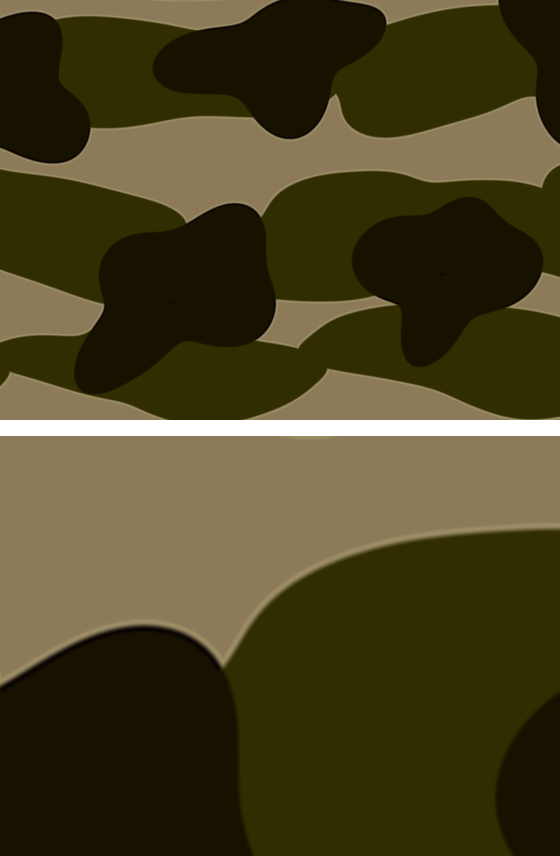
Top, the full canvas; bottom, a detail of the centre.
Write a Shadertoy shader that draws this pattern.

```glsl
// Woodland camouflage: lobed black patches over flowing olive bands on tan cloth.

const vec3 TAN       = vec3(0.55, 0.48, 0.35);
const vec3 TAN_RIM   = vec3(0.61, 0.55, 0.40);
const vec3 OLIVE     = vec3(0.19, 0.18, 0.00);
const vec3 BLACK     = vec3(0.09, 0.07, 0.00);
const vec3 BLACK_RIM = vec3(0.04, 0.02, 0.01);

// All lengths are fractions of the canvas height.
const float SOFTNESS    = 0.0028;
const float RIM_WIDTH   = 0.0065;
const float WARP_AMOUNT = 0.045;
const float WARP_SCALE  = 2.6;
const float JITTER      = 0.30;
const float SIZE_SPREAD = 0.16;
const float TAU         = 6.2831853;

struct Layer {
    vec2 cell;    // spacing of the patches
    vec2 radius;  // mean half width and half height
    vec3 lobes;   // strength of the 2, 3 and 4 lobed waves
    float tilt;   // range of the random rotation
    float seed;
};

const Layer OLIVE_LAYER = Layer(vec2(0.78, 0.33), vec2(0.39, 0.132),
                                vec3(0.10, 0.15, 0.12), 0.24, 17.0);
const Layer BLACK_LAYER = Layer(vec2(0.70, 0.55), vec2(0.225, 0.178),
                                vec3(0.12, 0.14, 0.18), 1.60, 5.0);

vec3 hash3(vec2 id, float seed) {
    vec3 h = fract(vec3(id, seed) * vec3(0.1031, 0.1030, 0.0973));
    h += dot(h, h.yxz + 33.33);
    return fract((h.xxy + h.yxx) * h.zyx);
}

float noise(vec2 p, float seed) {
    vec2 i = floor(p), f = fract(p);
    vec2 u = f * f * f * (f * (f * 6.0 - 15.0) + 10.0);
    float low  = mix(hash3(i, seed).x, hash3(i + vec2(1, 0), seed).x, u.x);
    float high = mix(hash3(i + vec2(0, 1), seed).x, hash3(i + vec2(1, 1), seed).x, u.x);
    return mix(low, high, u.y);
}

// Lobed outline around the origin, negative inside.
float patchShape(vec2 q, vec3 lobes, vec3 phase) {
    float angle = atan(q.y, q.x + 1e-5);
    vec3 waves = cos(vec3(2.0, 3.0, 4.0) * angle + TAU * phase);
    return length(q) - 1.0 - dot(lobes, waves);
}

// Union of patches scattered over staggered rows.
float patchField(vec2 p, Layer layer) {
    vec2 warp = vec2(noise(p * WARP_SCALE, layer.seed + 1.0),
                     noise(p * WARP_SCALE, layer.seed + 2.0)) - 0.5;
    p += 2.0 * WARP_AMOUNT * warp;
    float field = 1e3;
    for (int j = -1; j <= 1; j++) {
        float row = floor(p.y / layer.cell.y) + float(j);
        float stagger = 0.5 * mod(row, 2.0);
        float column = floor(p.x / layer.cell.x - stagger);
        for (int i = -1; i <= 1; i++) {
            vec2 id = vec2(column + float(i), row);
            vec3 place = hash3(id + 40.0, layer.seed) - 0.5;
            vec3 phase = hash3(id + 90.0, layer.seed + 3.0);
            vec2 centre = (id + 0.5 + vec2(stagger, 0.0) + JITTER * place.xy) * layer.cell;
            float turn = layer.tilt * place.z;
            float c = cos(turn), s = sin(turn);
            vec2 q = mat2(c, -s, s, c) * (p - centre);
            q /= layer.radius * (1.0 + SIZE_SPREAD * (phase.x - 0.5));
            field = min(field, patchShape(q, layer.lobes, phase) * layer.radius.y);
        }
    }
    return field;
}

// Field divided by its slope: true distance close to the outline.
float edgeDistance(vec2 p, Layer layer) {
    const float STEP = 0.001;
    float d = patchField(p, layer);
    vec2 slope = vec2(patchField(p + vec2(STEP, 0.0), layer),
                      patchField(p + vec2(0.0, STEP), layer)) - d;
    return d / max(length(slope) / STEP, 0.2);
}

void mainImage(out vec4 fragColor, in vec2 fragCoord) {
    vec2 p = fragCoord / iResolution.y;
    float soft = max(SOFTNESS, 0.75 / iResolution.y);
    float olive = edgeDistance(p, OLIVE_LAYER);
    float black = edgeDistance(p, BLACK_LAYER);

    // Tan cloth with a thin pale rim beside every patch.
    float rim = 1.0 - smoothstep(0.5 * RIM_WIDTH, RIM_WIDTH, min(olive, black));
    vec3 color = mix(TAN, TAN_RIM, rim);

    // Olive bands.
    color = mix(OLIVE, color, smoothstep(-soft, soft, olive));

    // Black patches, a touch darker where they border the tan.
    float darkRim = smoothstep(-RIM_WIDTH, -0.5 * RIM_WIDTH, black) * smoothstep(0.0, soft, olive);
    vec3 ink = mix(BLACK, BLACK_RIM, darkRim);
    color = mix(ink, color, smoothstep(-soft, soft, black));

    fragColor = vec4(color, 1.0);
}
```
